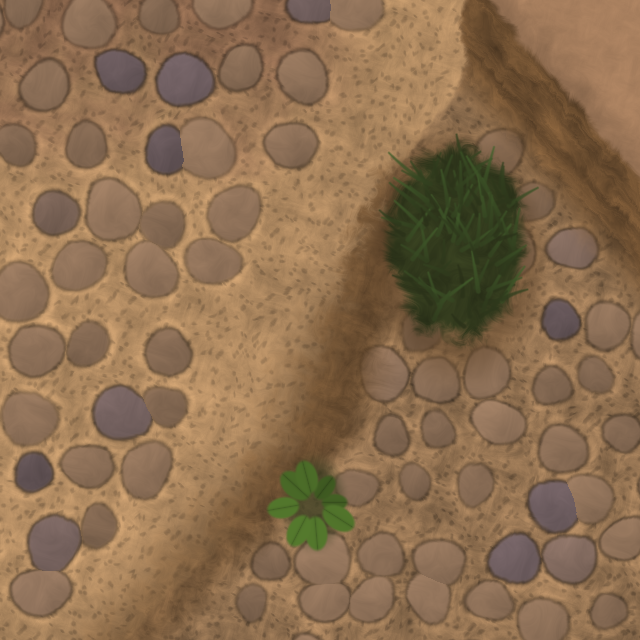
Reproduce this texture procedurally as a Shadertoy shader.

```glsl
// Weathered pebble concrete: a raised slab, a dark seam, a smooth slab and two plants.
// Pebbles are jittered cells, mortar is layered sines with cellular pits,
// grass and leaves are looped distance shapes.

const vec3 MORTAR = vec3(.69, .54, .38);
const vec3 GROUND = vec3(.58, .45, .32);
const vec3 CLAY = vec3(.47, .34, .26);
const vec3 SMOOTH_SLAB = vec3(.66, .50, .37);
const vec3 SHADE = vec3(.35, .25, .15);
const vec3 STONE = vec3(.53, .42, .33);
const vec3 STONE_BLUE = vec3(.40, .34, .35);
const vec3 GRASS_DARK = vec3(.19, .22, .11);
const vec3 GRASS_LIGHT = vec3(.27, .39, .18);
const vec3 LEAF = vec3(.30, .43, .16);
const vec2 GRASS_AT = vec2(.715, .620);
const vec2 GRASS_SIZE = vec2(.108, .152);
const vec2 SPROUT_AT = vec2(.490, .215);
const float LEFT_CELL = .103;
const float RIGHT_CELL = .091;
const int BLADES = 110;

vec2 hash2(vec2 p) {
    vec3 q = fract(p.xyx * vec3(.1031, .1030, .0973));
    q += dot(q, q.yzx + 33.33);
    return fract((q.xx + q.yz) * q.zy);
}

mat2 turn(float a) { return mat2(cos(a), sin(a), -sin(a), cos(a)); }

// Warped sine layers, roughly -1 to 1
float rough(vec2 p) {
    float sum = 0., gain = .5;
    for (int i = 0; i < 5; i++) {
        p = turn(1.1) * p + 1.7;
        p += .6 * sin(p.yx * 1.3 + float(i));
        sum += gain * sin(p.x) * cos(p.y * 1.17);
        p *= 1.85;
        gain *= .64;
    }
    return sum;
}

// Distance to the nearest scattered point
float cellular(vec2 p) {
    float best = 2.;
    for (int k = 0; k < 9; k++) {
        vec2 cell = floor(p) + vec2(k % 3 - 1, k / 3 - 1);
        best = min(best, length(cell + hash2(cell + 41.) - p));
    }
    return best;
}

// Horizontal position of the raised slab's edge
float edgeAt(float y) {
    return .2 + .94 * clamp(y, 0., .32) + .27 * clamp(y - .32, 0., .4)
        + .8 * clamp(y - .72, 0., .15);
}

// Height relative to the diagonal border of the smooth slab
float seamAt(vec2 p) { return (p.y - 1. + 1.17 * (p.x - .76)) / 1.54; }

// Pebble field: signed distance, tint, light, random value
vec4 pebbles(vec2 p, float size, float rightSide) {
    vec4 best = vec4(1., 0., 0., 0.);
    vec2 base = floor(p / size);
    for (int k = 0; k < 9; k++) {
        vec2 cell = base + vec2(k % 3 - 1, k / 3 - 1);
        vec2 rnd = hash2(cell + 17. + rightSide * 60.);
        vec2 rnd2 = hash2(cell + 93.);
        vec2 centre = (cell + .5 + .5 * (rnd - .5) + vec2(.2 * sin(cell.y * 2.4), 0.)) * size;
        float e = centre.x - edgeAt(centre.y);
        bool keep = rightSide > .5 ? e > .07 && seamAt(centre) < -.115 : e < -.165;
        if (!keep) continue;
        vec2 q = turn(rnd2.x * 6.3) * (p - centre);
        float angle = atan(q.y, q.x);
        float radius = size * mix(.30, .46, rnd2.y) * (1. + .05 * sin(angle * 3. + rnd.x * 9.));
        float d = length(q * vec2(1., 1. + .3 * rnd.y)) - radius;
        float light = dot(p - centre, vec2(-.4, .9)) / size;
        if (d < best.x) best = vec4(d, rnd.x, light, rnd2.y);
    }
    return best;
}

void addPebbles(inout vec3 col, vec2 p, float size, float rightSide, float grain, float px) {
    vec4 s = pebbles(p + .004 * vec2(rough(p * 25.), rough(p * 25. + 9.)), size, rightSide);
    float rim = exp(-pow((s.x - .010) / .006, 2.));
    col = mix(col, col * 1.12, rim * .7);
    col *= 1. - (.25 + .25 * s.y) * exp(-pow(s.x / .0045, 2.));
    vec3 stone = mix(STONE, STONE_BLUE, smoothstep(.72, .95, s.y));
    stone *= .93 + .18 * s.w + .22 * s.z + .07 * grain;
    col = mix(col, stone, smoothstep(.003 + px, -.003 - px, s.x));
}

void addGrass(inout vec3 col, vec2 p, float grain, float px) {
    vec2 q = (p - GRASS_AT) / GRASS_SIZE;
    float body = length(q) + .13 * grain;
    col = mix(col, SHADE, .55 * smoothstep(1.45, .9, length(q + vec2(0., .15))));
    col = mix(col, GRASS_DARK * (1. + .2 * grain), smoothstep(1.08, .86, body));
    if (length(q) > 1.6) return;
    for (int i = 0; i < BLADES; i++) {
        vec2 r = hash2(vec2(i, 7)), r2 = hash2(vec2(i, 31));
        vec2 root = GRASS_AT + GRASS_SIZE * sqrt(r.x) * .88 * vec2(cos(r.y * 6.283), sin(r.y * 6.283));
        float lean = (r2.x - .5) * 2.2 + (GRASS_AT.x - root.x) * 5.;
        vec2 b = turn(-lean) * (p - root);
        float len = .025 + .04 * r2.y, t = clamp(b.y / len, 0., 1.);
        float d = length(b - vec2(.012 * (r.x - .5) * t * t, t * len)) - .0028 * (1. - .8 * t);
        vec3 tone = mix(GRASS_DARK * .85, GRASS_LIGHT, r2.y * (.5 + .5 * t));
        col = mix(col, tone, .8 * smoothstep(.0012 + px, -.001, d));
    }
}

void addSprout(inout vec3 col, vec2 p, float px) {
    col = mix(col, GRASS_DARK, .65 * smoothstep(.065, .03, length((p - SPROUT_AT) * vec2(1.1, .75))));
    for (int i = 0; i < 8; i++) {
        vec2 r = hash2(vec2(i, 55));
        vec2 q = turn(-float(i) * 2.4) * (p - SPROUT_AT) - vec2(.026 + .026 * r.x, 0.);
        float d = length(q * vec2(.75, 1.15)) - .014 - .006 * r.y;
        vec3 tone = LEAF * (.78 + .35 * r.x) * (1. - .2 * exp(-abs(q.y) * 700.));
        col = mix(col, tone, smoothstep(.002 + px, -.002, d));
    }
}

void mainImage(out vec4 fragColor, in vec2 fragCoord) {
    vec2 p = fragCoord / iResolution.xy;
    float px = 1. / iResolution.y;
    float broad = rough(p * 14.), grain = rough(p * 48.), fine = rough(p * 115.);
    float pits = smoothstep(.32, .08, cellular(p * 55. + broad));
    float e = p.x - edgeAt(p.y) + .012 * broad + .008 * grain;
    float seam = seamAt(p) + .008 * grain;

    // Raised slab, redder toward the upper left
    vec3 slab = mix(MORTAR, CLAY, smoothstep(.68, 1., p.y + .12 * broad) * smoothstep(.62, .42, p.x) * .8);
    slab *= 1. + .09 * broad + .11 * grain + .06 * fine - .15 * pits;
    addPebbles(slab, p, LEFT_CELL, 0., grain, px);

    // Lower ground
    vec3 ground = GROUND * (1. + .11 * broad + .17 * grain + .08 * fine - .17 * pits);
    addPebbles(ground, p, RIGHT_CELL, 1., grain, px);
    vec3 col = mix(slab, ground, smoothstep(-.004, .004, e));

    // Shaded slab face with ragged edges
    float width = mix(.13, .035, smoothstep(.35, .75, p.y));
    float face = smoothstep(-width, 0., e + .025 * grain) * smoothstep(.10, .02, e);
    face *= smoothstep(.82, .66, p.y) * mix(.55, .85, smoothstep(.08, .28, p.y));
    col = mix(col, SHADE * (1.1 + .2 * grain + .1 * fine), face);

    // Seam filled with fibrous debris
    float fibres = rough(vec2(seam * 110., (p.x - p.y) * 14.));
    float gap = smoothstep(-.005, .008, e) * smoothstep(-.15, -.07, seam);
    col = mix(col, SHADE * (1.15 + .32 * fibres + .12 * grain), gap * .9);

    // Smooth slab
    vec3 plain = SMOOTH_SLAB * (1. + .03 * broad + .035 * grain + .035 * fine);
    plain *= mix(.86, 1., smoothstep(0., .06, seam));
    col = mix(col, plain, smoothstep(-.006, .008, seam) * smoothstep(.0, .02, e));

    addGrass(col, p, grain, px);
    addSprout(col, p, px);
    fragColor = vec4(clamp(col, 0., 1.), 1.);
}
```
